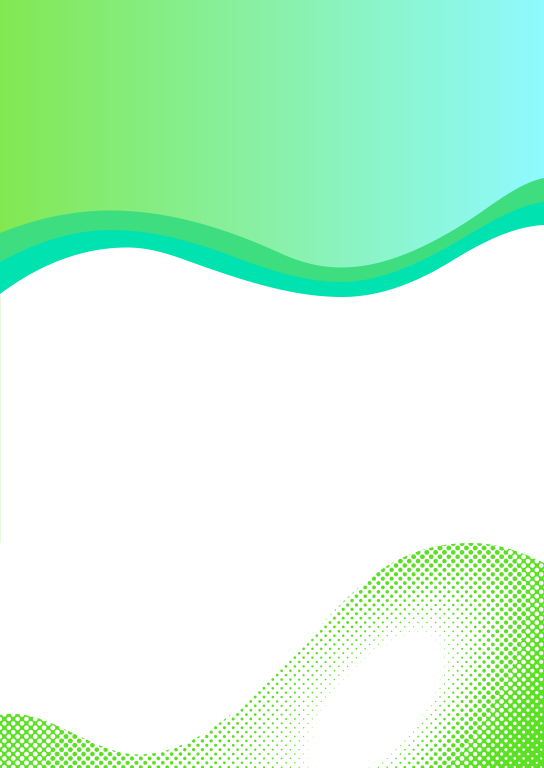
Give the GLSL for this background, as a Shadertoy shader.

```glsl
// Page with a lime-to-aqua wavy header, two green bands and a halftone hill.
#define PAGE vec2(542.0, 768.0)
#define LIME vec3(0.51, 0.91, 0.32)
#define AQUA vec3(0.56, 0.98, 1.0)
#define GREEN vec3(0.24, 0.865, 0.50)
#define TEAL vec3(0.0, 0.89, 0.69)
#define INK vec3(0.36, 0.88, 0.14)
#define DOT_PITCH 6.2
#define GLOW_CENTER vec2(372.0, 708.0)
#define GLOW_SIZE vec2(75.0, 35.0)

// Cubic segment between two knots (x, height, slope).
float segment(vec3 a, vec3 b, float x) {
    float h = b.x - a.x;
    float t = clamp((x - a.x) / h, 0.0, 1.0);
    float s = 1.0 - t;
    return mix(a.y, b.y, t * t * (3.0 - 2.0 * t))
         + h * t * s * (a.z * s - b.z * t);
}

// Smooth wave through six knots.
float wave(vec3 knots[6], float x) {
    float y = knots[0].y;
    for (int i = 0; i < 5; i++) {
        if (x >= knots[i].x) y = segment(knots[i], knots[i + 1], x);
    }
    return y;
}

float cover(float signedDist, float pixel) {
    return clamp(0.5 + signedDist / pixel, 0.0, 1.0);
}

// Ink density: clear oval, steep rise to the right, slow rise to the left.
float halftoneTone(vec2 p) {
    vec2 q = p - GLOW_CENTER;
    vec2 axis = vec2(0.66, -0.75);
    vec2 oval = vec2(dot(q, axis), dot(q, vec2(-axis.y, axis.x))) / GLOW_SIZE;
    float r = max(length(oval) - 1.0, 0.0);
    float right = 0.95 * (1.0 - exp(-0.25 * r * r));
    return mix(0.085 * r, right, smoothstep(300.0, 440.0, p.x));
}

// Diagonal dot screen: ink dots when light, paper holes when dark.
float halftone(vec2 p, float tone, float pixel) {
    vec2 cell = vec2(p.x + p.y, p.x - p.y) * sqrt(0.5) / DOT_PITCH;
    bool dark = tone > 0.5;
    float part = dark ? 1.0 - tone : tone;
    float d = length(fract(cell + (dark ? 0.5 : 0.0)) - 0.5);
    float dots = cover(sqrt(part / 3.14159) - d, pixel / DOT_PITCH);
    dots *= smoothstep(0.0, 0.03, part);
    return dark ? 1.0 - dots : dots;
}

void mainImage(out vec4 fragColor, in vec2 fragCoord) {
    // Page units, measured down from the top edge
    vec2 uv = fragCoord / iResolution.xy;
    vec2 p = vec2(uv.x, 1.0 - uv.y) * PAGE;
    float pixel = PAGE.y / iResolution.y;

    float header = wave(vec3[6](
        vec3(0, 233, -0.4), vec3(110, 210.5, 0), vec3(280, 253.5, 0.46),
        vec3(340, 267.5, 0), vec3(460, 225, -0.62), vec3(542, 178, -0.2)), p.x);
    float greenBand = wave(vec3[6](
        vec3(0, 262, -0.55), vec3(110, 230, 0), vec3(231, 256, 0.38),
        vec3(340, 282, 0), vec3(470, 233, -0.6), vec3(542, 202, -0.13)), p.x);
    float tealBand = wave(vec3[6](
        vec3(0, 294, -0.75), vec3(127, 247.5, 0), vec3(181, 258.7, 0.36),
        vec3(341, 297, 0), vec3(450, 261, -0.62), vec3(542, 225, -0.05)), p.x);
    float hill = wave(vec3[6](
        vec3(0, 715, -0.2), vec3(138, 754.5, 0), vec3(270, 678, -1.0),
        vec3(375, 573, -0.72), vec3(470, 543, 0), vec3(542, 563, 0.5)), p.x);

    // Paper with a faint tint along the left margin
    vec3 color = vec3(1.0);
    float margin = cover(1.0 - p.x, pixel) * cover(543.0 - p.y, pixel);
    color = mix(color, INK, 0.15 * margin);

    // Halftone hill
    float ink = halftone(p, halftoneTone(p), pixel);
    color = mix(color, INK, ink * cover(p.y - hill, pixel));

    // Header layers, back to front
    color = mix(color, TEAL, cover(tealBand - p.y, pixel));
    color = mix(color, GREEN, cover(greenBand - p.y, pixel));
    color = mix(color, mix(LIME, AQUA, uv.x), cover(header - p.y, pixel));

    fragColor = vec4(color, 1.0);
}
```
